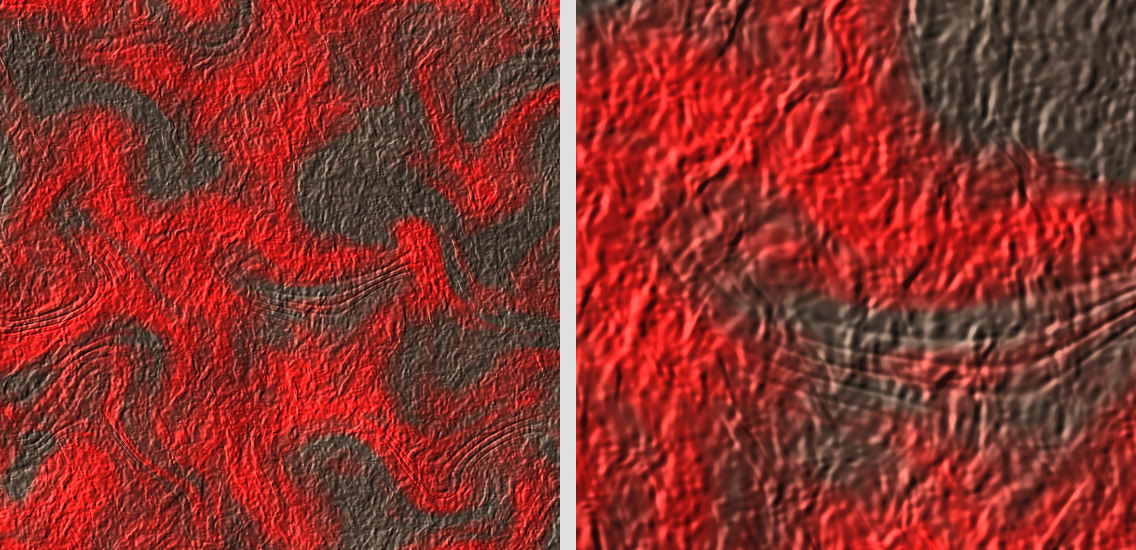
Left: the whole. Right: its middle third, enlarged.
A WebGL 1 fragment shader for this texture:

```glsl
precision highp float;
// Embossed, wrinkled leather in swirling scarlet and dark olive patches.
uniform vec2 u_resolution;

const vec3 OLIVE = vec3(0.30, 0.24, 0.20);
const vec3 MAROON = vec3(0.47, 0.165, 0.14);
const vec3 SCARLET = vec3(0.82, 0.10, 0.09);
const vec3 SHEEN = vec3(0.26, 0.25, 0.24);

const vec2 PATCH_SCALE = vec2(5.8, 8.0);   // colour patches per canvas height
const float VORTEX_SCALE = 4.8;            // swirl cells per canvas height
const float VORTEX_TURN = 5.0;             // strongest twist range, radians
const float WARP_AMOUNT = 0.07;
const vec2 GRAIN_SCALE = vec2(190.0, 120.0);
const vec2 CREASE_SCALE = vec2(92.0, 36.0);
const vec2 STREAK_SCALE = vec2(85.0, 6.0);
const float FLOW_LINES = 80.0;
const vec2 LIGHT = vec2(-0.86, 0.51);
const float RELIEF_STEP = 0.0011;
const float RELIEF_GAIN = 1.6;

float hash(vec2 p) {
  vec3 q = fract(p.xyx * 0.1031);
  q += dot(q, q.yzx + 33.33);
  return fract((q.x + q.y) * q.z);
}

float noise(vec2 p) {
  vec2 i = floor(p);
  vec2 f = fract(p);
  f = f * f * (3.0 - 2.0 * f);
  return mix(mix(hash(i), hash(i + vec2(1.0, 0.0)), f.x),
             mix(hash(i + vec2(0.0, 1.0)), hash(i + vec2(1.0)), f.x), f.y);
}

float fbm(vec2 p) {
  float sum = 0.0;
  float amp = 0.516;
  for (int i = 0; i < 5; i++) {
    sum += amp * noise(p);
    p = mat2(1.6, 1.2, -1.2, 1.6) * p + 7.3;
    amp *= 0.5;
  }
  return sum;
}

// Bends the plane, then twists it around one random vortex per cell.
vec2 swirl(vec2 p) {
  p += WARP_AMOUNT * (vec2(noise(p * 6.0 + 11.0), noise(p * 6.0 + 47.0)) - 0.5);
  vec2 g = p * VORTEX_SCALE;
  vec2 cell = floor(g);
  vec2 shift = vec2(0.0);
  for (int y = -1; y <= 1; y++) {
    for (int x = -1; x <= 1; x++) {
      vec2 id = cell + vec2(float(x), float(y)) + 60.0;
      vec2 d = g + 60.0 - id - vec2(hash(id), hash(id + 31.7));
      float fall = smoothstep(1.0, 0.0, length(d));
      float a = VORTEX_TURN * (hash(id + 73.1) - 0.5) * fall;
      float c = cos(a);
      float s = sin(a);
      shift += mat2(c, s, -s, c) * d - d;
    }
  }
  return p + shift / VORTEX_SCALE;
}

float patches(vec2 q) {
  return fbm(q * PATCH_SCALE + 20.0);
}

// Short narrow folds, long in y before the turn by the given angle.
float folds(vec2 p, float angle) {
  float c = cos(angle);
  float s = sin(angle);
  float n = noise(mat2(c, s, -s, c) * p * CREASE_SCALE + 200.0);
  return smoothstep(0.45, 0.85, n);
}

// Surface height: crackled grain, short folds, straight streaks, curled lines.
float height(vec2 p, vec2 q) {
  vec2 bend = vec2(noise(p * 40.0 + 5.0), noise(p * 40.0 + 83.0)) - 0.5;
  vec2 skin = p + 0.008 * bend;
  float grain = noise(skin * GRAIN_SCALE)
              + 0.6 * noise(mat2(0.8, 0.6, -0.6, 0.8) * skin * 230.0 + 300.0);

  vec2 w = mix(p, q, 0.2) + 0.012 * bend;
  float lean = smoothstep(0.35, 0.65, noise(p * 11.0 + 90.0));
  float fold = mix(folds(w, 0.55), folds(w, -0.4), lean);

  vec2 v = mix(p, q, 0.15);
  float upright = smoothstep(0.55, 0.8, noise(p * vec2(6.0, 2.5) + 33.0));
  float level = smoothstep(0.6, 0.85, noise(p * vec2(3.0, 7.0) + 61.0));
  float streak = noise(v * STREAK_SCALE) * upright + noise(v.yx * STREAK_SCALE) * level;

  float contour = noise(q * 3.6 + 55.0) + 0.05 * noise(q * 15.0);
  float bundle = smoothstep(0.55, 0.8, noise(q * 6.0 + 130.0));
  float flow = pow(0.5 + 0.5 * sin(contour * FLOW_LINES), 3.0) * bundle;

  return 0.85 * grain + 0.75 * fold - 0.9 * streak - 0.6 * flow + 1.7 * patches(q);
}

void main() {
  vec2 p = gl_FragCoord.xy / u_resolution.y;

  // Pigment
  float tone = patches(swirl(p)) + 0.13 * (fbm(p * 26.0) - 0.5);
  vec3 color = mix(OLIVE, MAROON, smoothstep(0.34, 0.51, tone));
  color = mix(color, SCARLET, smoothstep(0.46, 0.69, tone));
  color *= 0.80 + 0.36 * noise(p * 9.0 + 70.0);

  // Directional emboss
  vec2 e = LIGHT * RELIEF_STEP;
  float rise = height(p - e, swirl(p - e)) - height(p + e, swirl(p + e));
  float slope = clamp(RELIEF_GAIN * rise, -0.85, 0.9);
  color *= 1.0 + 0.85 * slope;
  color += SHEEN * max(slope, 0.0);

  gl_FragColor = vec4(clamp(color, 0.0, 1.0), 1.0);
}
```
